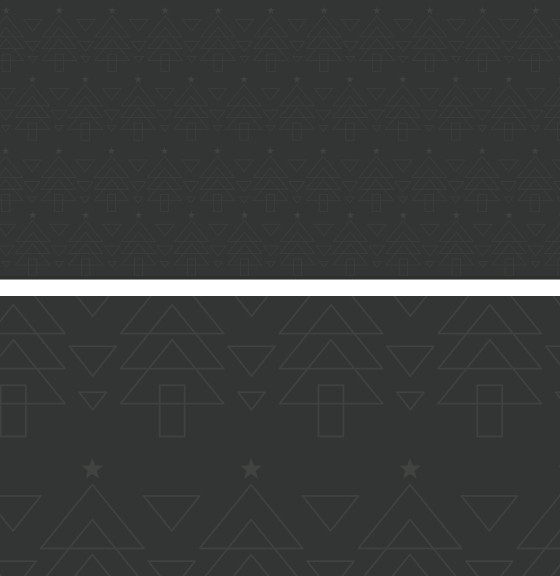
Top, the full canvas; bottom, a detail of the centre.
Reproduce this pattern procedurally as a WebGL 2 fragment shader.

```glsl
#version 300 es
precision highp float;

uniform vec2 u_resolution;
out vec4 fragColor;

// Lengths are in design units; the canvas is CANVAS_HEIGHT units tall.
const float CANVAS_HEIGHT = 384.0;
const float TREE_SPACING = 72.6;
const float LINE_HALF_WIDTH = 0.38;
const float STAR_RADIUS = 5.2;
const float STAR_INNER_RATIO = 0.42;

const int ROW_COUNT = 4;
// Star centre of the first tree in each row: x from the left, y from the top.
const vec2 ROW_ANCHORS[ROW_COUNT] = vec2[](
    vec2(8.6, 14.5), vec2(44.3, 109.0), vec2(7.8, 207.2), vec2(44.9, 295.3));

// Tree, measured downwards from its star
const int TIER_COUNT = 3;
const float TIER_TOP = 7.0;
const float TIER_STEP = 16.0;
const vec2 TIER_SIZE = vec2(23.6, 29.2);     // half width, height
const vec2 TRUNK_HALF_SIZE = vec2(5.7, 11.7);
const float TRUNK_CENTER = 71.5;

// Hanging triangles between trees: half width, base y, tip y
const int GAP_COUNT = 3;
const vec3 GAP_TRIANGLES[GAP_COUNT] = vec3[](
    vec3(12.8, 12.2, 28.2), vec3(10.7, 42.0, 55.6), vec3(6.2, 63.0, 71.0));

const float BAND_TOP = 378.5;
const float EDGE_TOP = 383.3;

const vec3 BACKGROUND = vec3(0.200, 0.208, 0.202);
const vec3 LINE_COLOR = vec3(0.252, 0.260, 0.254);
const vec3 STAR_COLOR = vec3(0.253, 0.261, 0.255);
const vec3 BAND_COLOR = vec3(0.180, 0.188, 0.182);
const vec3 EDGE_COLOR = vec3(0.95);

float segmentDistance(vec2 p, vec2 a, vec2 b) {
    vec2 ab = b - a;
    return length(p - a - ab * clamp(dot(p - a, ab) / dot(ab, ab), 0.0, 1.0));
}

// Outline of an isosceles triangle centred on x = 0
float triangleOutline(vec2 p, float halfWidth, float baseY, float tipY) {
    p.x = abs(p.x);
    vec2 corner = vec2(halfWidth, baseY);
    return min(segmentDistance(p, vec2(0.0, tipY), corner),
               segmentDistance(p, vec2(0.0, baseY), corner));
}

float boxOutline(vec2 p, vec2 halfSize) {
    vec2 d = abs(p) - halfSize;
    return abs(length(max(d, 0.0)) + min(max(d.x, d.y), 0.0));
}

// Signed distance to a five-pointed star with one point towards -y
float starDistance(vec2 p) {
    const float SECTOR = 6.2831853 / 5.0;
    float angle = atan(p.x, -p.y);
    angle = abs(mod(angle + 0.5 * SECTOR, SECTOR) - 0.5 * SECTOR);
    vec2 q = length(p) * vec2(cos(angle), sin(angle));
    vec2 tip = vec2(STAR_RADIUS, 0.0);
    vec2 notch = STAR_RADIUS * STAR_INNER_RATIO
               * vec2(cos(0.5 * SECTOR), sin(0.5 * SECTOR));
    vec2 edge = notch - tip;
    float side = edge.y * (q.x - tip.x) - edge.x * (q.y - tip.y);
    return sign(side) * segmentDistance(q, tip, notch);
}

float treeOutline(vec2 p) {
    float d = boxOutline(p - vec2(0.0, TRUNK_CENTER), TRUNK_HALF_SIZE);
    for (int i = 0; i < TIER_COUNT; i++) {
        float top = TIER_TOP + TIER_STEP * float(i);
        d = min(d, triangleOutline(p, TIER_SIZE.x, top + TIER_SIZE.y, top));
    }
    return d;
}

float gapOutline(vec2 p) {
    float d = CANVAS_HEIGHT;
    for (int i = 0; i < GAP_COUNT; i++) {
        vec3 t = GAP_TRIANGLES[i];
        d = min(d, triangleOutline(p, t.x, t.y, t.z));
    }
    return d;
}

float repeatCentered(float x) {
    return (fract(x / TREE_SPACING + 0.5) - 0.5) * TREE_SPACING;
}

// Share of a pixel covered by a thin line at distance d
float lineCoverage(float d, float pixel) {
    float overlap = min(d + 0.5 * pixel, LINE_HALF_WIDTH)
                  - max(d - 0.5 * pixel, -LINE_HALF_WIDTH);
    return clamp(overlap / pixel, 0.0, 1.0);
}

float fillCoverage(float d, float pixel) {
    return clamp(0.5 - d / pixel, 0.0, 1.0);
}

void main() {
    float pixel = CANVAS_HEIGHT / u_resolution.y;
    vec2 p = gl_FragCoord.xy * pixel;
    p.y = CANVAS_HEIGHT - p.y;

    // Staggered rows of trees
    float outline = CANVAS_HEIGHT;
    float star = CANVAS_HEIGHT;
    for (int row = 0; row < ROW_COUNT; row++) {
        vec2 q = p - ROW_ANCHORS[row];
        vec2 tree = vec2(repeatCentered(q.x), q.y);
        vec2 gap = vec2(repeatCentered(q.x - 0.5 * TREE_SPACING), q.y);
        outline = min(outline, min(treeOutline(tree), gapOutline(gap)));
        star = min(star, starDistance(tree));
    }

    // Layers, with the bottom border last
    vec3 color = mix(BACKGROUND, LINE_COLOR, lineCoverage(outline, pixel));
    color = mix(color, STAR_COLOR, fillCoverage(star, pixel));
    color = mix(color, BAND_COLOR, fillCoverage(BAND_TOP - p.y, pixel));
    color = mix(color, EDGE_COLOR, fillCoverage(EDGE_TOP - p.y, pixel));
    fragColor = vec4(color, 1.0);
}
```
